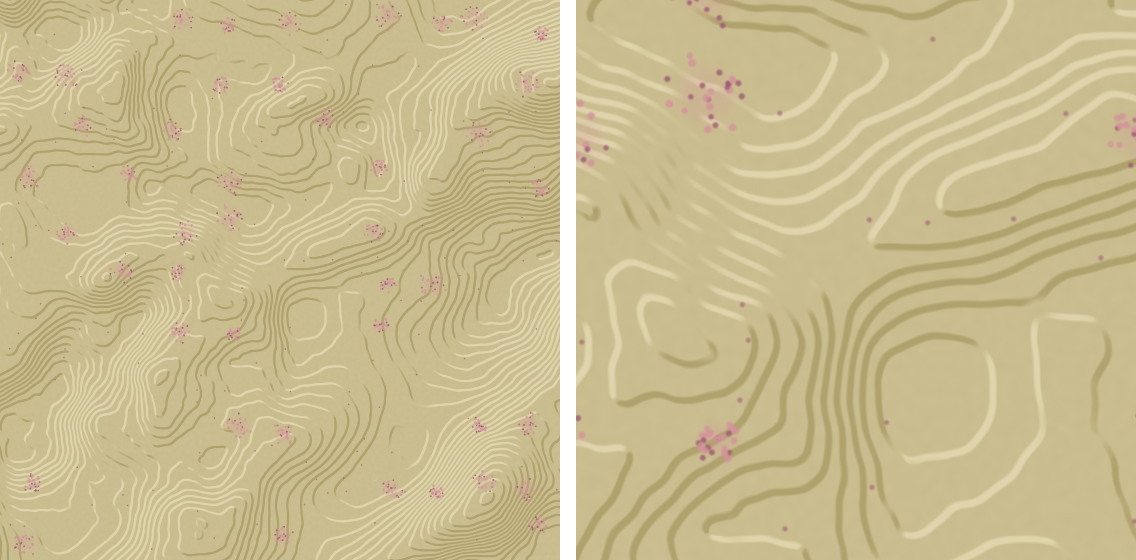
Left: the whole. Right: its middle third, enlarged.
A Shadertoy shader for this pattern:

```glsl
const vec3 SAND = vec3(0.79, 0.74, 0.56);
const vec3 LIT_LINE = vec3(0.875, 0.83, 0.675);
const vec3 SHADE_LINE = vec3(0.69, 0.635, 0.425);
const vec3 PINK = vec3(0.83, 0.57, 0.61);
const vec3 PLUM = vec3(0.61, 0.34, 0.45);
const float LEVELS = 20.0;
const float CLUSTER_GRID = 11.0;
const float STRAY_GRID = 38.0;

float hash(vec2 p, float seed) {
    vec3 q = fract(vec3(p.xyx + seed * 7.31) * vec3(0.1031, 0.1030, 0.0973));
    q += dot(q, q.yzx + 33.33);
    return fract((q.x + q.y) * q.z);
}

vec2 hash2(vec2 p, float seed) {
    return vec2(hash(p, seed), hash(p, seed + 19.7));
}

float cornerSlope(vec2 cell, vec2 offset) {
    float angle = 6.2832 * hash(cell + 40.0, 1.0);
    return dot(vec2(cos(angle), sin(angle)), offset);
}

float gradientNoise(vec2 p) {
    vec2 i = floor(p), f = fract(p);
    vec2 u = f * f * f * (f * (f * 6.0 - 15.0) + 10.0);
    vec2 e = vec2(1.0, 0.0);
    float low = mix(cornerSlope(i, f), cornerSlope(i + e.xy, f - e.xy), u.x);
    float high = mix(cornerSlope(i + e.yx, f - e.yx), cornerSlope(i + e.xx, f - e.xx), u.x);
    return mix(low, high, u.y);
}

// Rolling hills, with diagonal ridges growing toward the lower right
float terrain(vec2 p) {
    vec2 warp = vec2(gradientNoise(p * 4.0 + 3.1), gradientNoise(p * 4.0 + 11.7));
    vec2 q = p + 0.06 * warp;
    float hills = gradientNoise(q * 3.7 + 5.3)
                + 0.42 * gradientNoise(q * 7.6 + 1.9)
                + 0.11 * gradientNoise(q * 16.0 + 8.2)
                + 0.02 * gradientNoise(p * 45.0);
    vec2 along = vec2(0.77, 0.64);
    vec2 ridgePos = vec2(dot(q, along) * 1.3, dot(q, vec2(-along.y, along.x)) * 4.6);
    float ridges = gradientNoise(ridgePos + 2.4);
    float diagonal = smoothstep(-0.5, 0.6, p.x - p.y + 0.15);
    float relief = mix(0.35, 1.0, smoothstep(-0.25, 0.2, gradientNoise(p * 3.0 + 21.6)));
    return relief * hills * mix(1.0, 0.6, diagonal) + ridges * mix(0.2, 0.95, diagonal);
}

// Contours lit from the upper left
vec3 drawContours(vec3 color, vec2 p, float soft) {
    float e = 0.001;
    float h = terrain(p);
    vec2 slope = vec2(terrain(p + vec2(e, 0.0)) - h, terrain(p + vec2(0.0, e)) - h) / e;
    float steepness = max(length(slope), 0.001);
    float density = LEVELS * steepness;
    float dist = abs(fract(h * LEVELS) - 0.5) / density;
    float facing = dot(slope / steepness, vec2(0.707, -0.707));
    float halfWidth = min(mix(0.0013, 0.0023, abs(facing)), 0.26 / density);
    float line = 1.0 - smoothstep(halfWidth - soft, halfWidth + soft, dist);
    line *= smoothstep(0.3, 1.1, steepness) * smoothstep(0.0, 0.45, abs(facing));
    return mix(color, facing > 0.0 ? LIT_LINE : SHADE_LINE, line);
}

float disc(vec2 p, vec2 center, float radius, float soft) {
    return 1.0 - smoothstep(radius - soft, radius + soft, length(p - center));
}

// Loose bunches of pink and plum specks
vec3 drawClusters(vec3 color, vec2 p, float soft) {
    vec2 cell = floor(p * CLUSTER_GRID);
    if (hash(cell, 3.0) > 0.43) return color;
    vec2 center = (cell + 0.5 + 0.42 * (hash2(cell, 5.0) - 0.5)) / CLUSTER_GRID;
    float size = mix(0.014, 0.026, hash(cell, 9.0));
    float halo = 1.0 - smoothstep(0.2 * size, size, length(p - center));
    color = mix(color, PINK, 0.22 * halo);
    for (int i = 0; i < 24; i++) {
        float seed = float(i) + 30.0;
        vec2 rnd = hash2(cell, seed);
        float angle = 6.2832 * rnd.x;
        vec2 spot = center + size * pow(rnd.y, 0.65) * vec2(cos(angle), sin(angle));
        float kind = hash(cell, seed + 60.5);
        float speck = disc(p, spot, mix(0.0014, 0.0023, kind), soft);
        color = mix(color, kind < 0.35 ? PLUM : PINK, 0.8 * speck);
    }
    return color;
}

// Single small specks between the bunches
vec3 drawStrays(vec3 color, vec2 p, float soft) {
    vec2 cell = floor(p * STRAY_GRID);
    vec2 spot = (cell + 0.2 + 0.6 * hash2(cell, 13.0)) / STRAY_GRID;
    float present = step(hash(cell, 17.0), 0.1);
    return mix(color, PLUM, 0.6 * present * disc(p, spot, 0.0014, soft));
}

void mainImage(out vec4 fragColor, in vec2 fragCoord) {
    vec2 p = fragCoord / iResolution.y;
    float soft = max(0.0011, 0.6 / iResolution.y);
    vec3 color = SAND + 0.012 * gradientNoise(p * 130.0);
    color = drawContours(color, p, soft);
    color = drawClusters(color, p, soft);
    color = drawStrays(color, p, soft);
    fragColor = vec4(color, 1.0);
}
```
